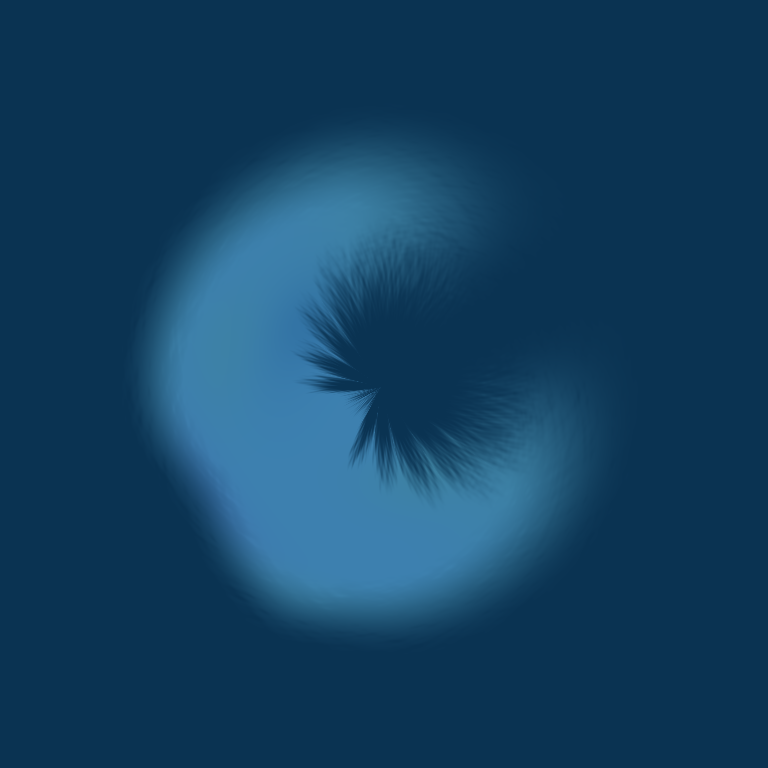
Reproduce this background procedurally as a WebGL 1 fragment shader.

```glsl
precision highp float;
// A soft blue crescent of fine fibres wraps around a dark, petalled centre.
// Polar distance bands with angle-dependent radii give its body; stretched
// gradient noise frays the rims into tangential hairs and radial fibres.

uniform vec2 u_resolution;

const vec3 NAVY = vec3(0.040, 0.200, 0.322);
const vec3 CORE_BLUE = vec3(0.238, 0.502, 0.688);
const vec3 DEEP_BLUE = vec3(0.180, 0.430, 0.630);
const vec3 TEAL = vec3(0.240, 0.510, 0.625);
const vec3 VIOLET = vec3(0.250, 0.440, 0.680);

const vec2 CENTER = vec2(0.497, 0.496);
const float ARC_MIDDLE = 210.0; // direction of the crescent's back, in degrees

vec2 gradientAt(vec2 cell) {
  float h = fract(sin(dot(cell, vec2(127.1, 311.7))) * 43758.5);
  float a = 6.28318 * h;
  return vec2(cos(a), sin(a));
}

float gradientNoise(vec2 p) {
  vec2 i = floor(p);
  vec2 f = p - i;
  vec2 u = f * f * f * (f * (f * 6.0 - 15.0) + 10.0);
  vec2 e = vec2(1.0, 0.0);
  float a = dot(gradientAt(i), f);
  float b = dot(gradientAt(i + e.xy), f - e.xy);
  float c = dot(gradientAt(i + e.yx), f - e.yx);
  float d = dot(gradientAt(i + e.xx), f - e.xx);
  return mix(mix(a, b, u.x), mix(c, d, u.x), u.y);
}

float bell(float x, float middle, float width) {
  float d = (x - middle) / width;
  return exp(-d * d);
}

// Smooth step centred on an edge with a given half width.
float softEdge(float x, float edge, float halfWidth) {
  return smoothstep(edge - halfWidth, edge + halfWidth, x);
}

// Crossing layers of hairs that run nearly along the circle.
float tangentialHairs(float t, float r) {
  float sum = 0.0;
  for (int i = 0; i < 3; i++) {
    float k = float(i);
    float tilt = (k - 1.0) * 0.24;
    sum += gradientNoise(vec2(t * 0.09 + k * 17.3, r * (120.0 + 30.0 * k) + t * tilt));
  }
  return sum * 0.7;
}

// Slightly leaning fibres that point outward from the centre.
float radialFibres(float t, float r) {
  float a = gradientNoise(vec2(t * 0.45 + r * 30.0, r * 16.0));
  float b = gradientNoise(vec2(t * 0.60 - r * 45.0 + 31.0, r * 22.0));
  return a + b;
}

// Inner rim: a row of dark petals on each side of a bright wedge.
float innerRadius(float t) {
  float side = abs(t - 4.0) - 26.0;
  float petal = sqrt(abs(sin(3.14159 * side / 21.0)));
  float cusp = 0.55 * (1.0 - smoothstep(20.0, 115.0, side));
  float rim = 0.085 + 0.075 * smoothstep(30.0, 130.0, abs(t));
  rim *= 1.0 - cusp * (1.0 - petal);
  return mix(0.026, rim, smoothstep(-5.0, 5.0, side));
}

// Outer rim: flattened at the back, with a blunt corner below it.
float outerRadius(float t) {
  return 0.298 - 0.030 * bell(t, 0.0, 19.0) + 0.012 * bell(t, 36.0, 13.0)
    - 0.028 * smoothstep(55.0, 130.0, t);
}

vec3 crescentColor(float t, float r) {
  vec3 color = CORE_BLUE;
  color = mix(color, DEEP_BLUE, 0.75 * bell(t, -75.0, 42.0) * bell(r, 0.13, 0.055));
  color = mix(color, TEAL, 0.55 * bell(t, -45.0, 28.0) * bell(r, 0.21, 0.05));
  color = mix(color, TEAL, 0.85 * bell(t, 100.0, 48.0) * bell(r, 0.12, 0.05));
  color = mix(color, TEAL, 0.75 * smoothstep(60.0, 135.0, abs(t)));
  color = mix(color, TEAL, 0.7 * smoothstep(0.24, 0.31, r));
  return mix(color, VIOLET, 0.6 * bell(t, 3.0, 22.0) * bell(r, 0.27, 0.035));
}

void main() {
  vec2 p = (gl_FragCoord.xy - 0.5 * u_resolution) / min(u_resolution.x, u_resolution.y);
  p += 0.5 - CENTER;
  float r = length(p);
  // Signed angle from the back; its seam falls within the open gap.
  float t = mod(degrees(atan(p.y, p.x + 1e-6)) - ARC_MIDDLE + 180.0, 360.0) - 180.0;

  float hairs = tangentialHairs(t, r);
  float fibres = radialFibres(t, r);
  float openness = smoothstep(30.0, 130.0, abs(t));

  // Frayed band between the two rims, fading toward both tips.
  float inner = softEdge(r + 0.012 * fibres, innerRadius(t), 0.028 + 0.045 * openness);
  float outer = 1.0 - softEdge(r + 0.014 * hairs, outerRadius(t), 0.044 + 0.030 * openness);
  float tips = 1.0 - smoothstep(105.0, 172.0, abs(t) + 5.0 * hairs);
  float cover = inner * outer * tips;

  // Strands stand out where the body is half transparent.
  float strands = mix(fibres, hairs, smoothstep(0.12, 0.22, r));
  cover += 0.9 * strands * cover * (1.0 - cover);

  vec3 color = mix(NAVY, crescentColor(t, r), clamp(cover, 0.0, 1.0));
  gl_FragColor = vec4(color, 1.0);
}
```
